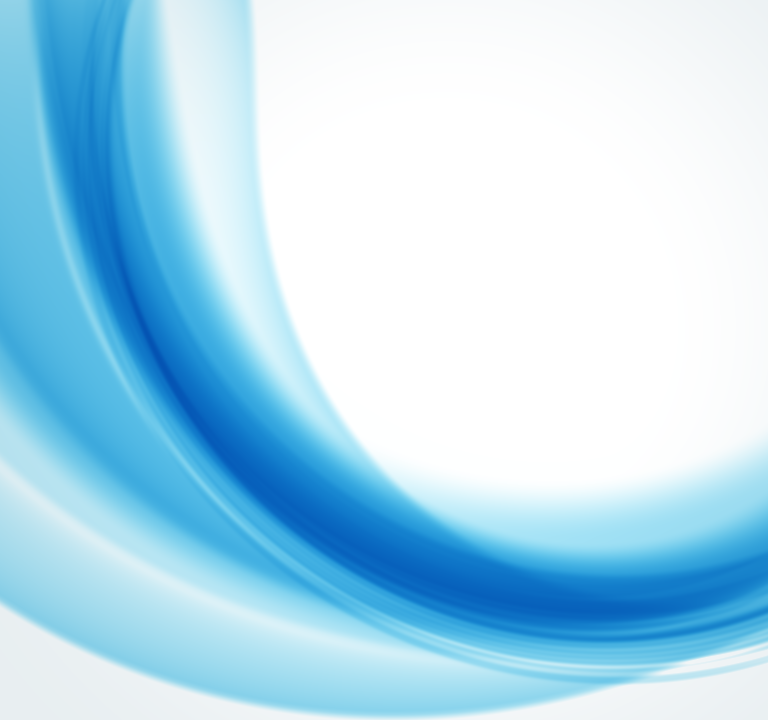
Give the GLSL for this background, as a WebGL 1 fragment shader.

```glsl
precision highp float;
// Translucent blue ribbons sweeping from the top left round to the right edge.
// Every ribbon is a polar curve about one pivot, given by its radius at four
// angles; ribbons add optical depth, which then tints a soft white backdrop.
uniform vec2 u_resolution;

const vec2 PIVOT = vec2(0.831, 1.0);
const float ANGLE_STEP = 0.628319;               // 36 degrees between knots
const vec3 ABSORPTION = vec3(1.0, 0.27, 0.085);  // turns depth into blue

// Radii of the guiding curves, from the top edge round to the right edge
const vec4 VEIL_EDGE = vec4(0.485, 0.568, 0.755, 0.859);
const vec4 GLOW_EDGE = vec4(0.706, 0.699, 0.679, 0.636);
const vec4 BODY_EDGE = vec4(0.596, 0.630, 0.734, 0.720);
const vec4 CORE_INNER = vec4(0.658, 0.723, 0.785, 0.803);
const vec4 CORE_OUTER = vec4(0.783, 0.806, 0.866, 0.838);
const vec4 CROSSING = vec4(0.651, 0.778, 0.870, 0.875);
const vec4 GLINT = vec4(0.776, 0.838, 0.907, 0.921);
const vec4 FOLD_LINE = vec4(0.956, 0.949, 0.907, 0.900);
const vec4 MID_EDGE = vec4(1.011, 1.018, 0.949, 0.950);
const vec4 SHEEN = vec4(1.110, 1.053, 0.945, 0.942);
const vec4 OUTER_EDGE = vec4(1.247, 1.216, 1.048, 0.893);

// Four random values from one seed
vec4 hash4(float seed) {
  vec4 q = fract(seed * vec4(0.1031, 0.1030, 0.0973, 0.1099));
  q += dot(q, q.wzxy + 33.33);
  return fract((q.xxyz + q.yzzw) * q.zywx);
}

// Cubic through four knots placed at s = 0, 1, 2, 3
float along(vec4 knots, float s) {
  float a = s - 1.0, b = s - 2.0, c = s - 3.0;
  return dot(knots, vec4(-a * b * c / 6.0, s * b * c / 2.0,
                         -s * a * c / 2.0, s * a * b / 6.0));
}

float strength(vec4 knots, float s) {
  return max(along(knots, s), 0.0);
}

// Filled band between two radii, each side with its own softness
float sheet(float r, float inner, float outer, float softIn, float softOut) {
  return smoothstep(0.0, softIn, r - inner)
       * (1.0 - smoothstep(-softOut, 0.0, r - outer));
}

// Crisp edge at d = 0 that fades away over the tail on the positive side
float fold(float d, float soft, float tail) {
  return smoothstep(-soft, soft, d) * exp(-max(d, 0.0) / tail);
}

// Symmetric soft line
float strand(float d, float width) {
  return exp(-d * d / (width * width));
}

// Broad translucent ribbons
float ribbonDepth(float r, float s) {
  float veil = along(VEIL_EDGE, s);
  float body = along(BODY_EDGE, s);
  float coreIn = along(CORE_INNER, s);
  float coreOut = along(CORE_OUTER, s);
  float mid = along(MID_EDGE, s);
  float rim = along(OUTER_EDGE, s);
  float bodySoft = along(vec4(0.035, 0.085, 0.060, 0.090), s);
  float depth = fold(r - veil, 0.010, 0.055) * strength(vec4(0.40, 0.32, 0.45, 0.0), s);
  depth += sheet(r, along(GLOW_EDGE, s), coreOut, 0.085, 0.05)
         * strength(vec4(0.0, 0.0, 0.32, 0.42), s);
  depth += sheet(r, body, coreOut + 0.02, bodySoft, 0.045)
         * strength(vec4(0.50, 1.40, 1.55, 1.20), s);
  depth += sheet(r, coreIn, mid, 0.045, 0.060) * strength(vec4(0.45, 0.95, 0.80, 0.45), s);
  depth += sheet(r, mid - 0.05, rim, 0.05, 0.012) * strength(vec4(0.25, 0.25, 0.28, 0.15), s);
  return depth + 0.38 * fold(rim - r, 0.006, 0.055);
}

// Dark creases and pale glints that follow the ribbons
float creaseDepth(float r, float s) {
  float depth = fold(r - along(CORE_INNER, s), 0.008, 0.025)
              * strength(vec4(0.65, 0.55, 0.60, 0.75), s);
  depth += fold(along(CORE_OUTER, s) - r, 0.014, 0.030)
         * strength(vec4(0.55, 0.80, 0.90, 0.60), s);
  depth += strand(r - along(CROSSING, s), 0.006) * strength(vec4(0.35, 0.50, 0.80, 0.95), s);
  depth += fold(along(FOLD_LINE, s) - r, 0.016, 0.040)
         * strength(vec4(0.40, 0.60, 0.50, 0.20), s);
  depth -= strand(r - along(GLINT, s), 0.007) * strength(vec4(0.0, 0.40, 0.35, 0.15), s);
  return depth - 0.28 * fold(r - along(SHEEN, s), 0.012, 0.030);
}

// Scattered fine strands in the core and loose threads fanning to the right
float strandDepth(float r, float s) {
  float depth = 0.0;
  for (int i = 0; i < 16; i++) {
    vec4 h = hash4(float(i) + 3.0);
    vec4 path = mix(mix(CORE_INNER, CORE_OUTER, h.x), CROSSING, 0.7 * h.y);
    float d = r - along(path + (h - 0.5) * 0.03, s);
    depth += (h.w - 0.35) * fold(h.z > 0.5 ? d : -d, 0.004, 0.014)
           * strength(vec4(0.25, 0.60, 0.70, 0.65), s);
  }
  for (int i = 0; i < 9; i++) {
    float f = (float(i) + hash4(float(i) + 40.0).x) / 9.0;
    vec4 path = mix(CROSSING, vec4(0.690, 0.835, 0.930, 0.950), f);
    depth += strand(r - along(path, s), 0.0035) * strength(vec4(0.12, 0.14, 0.22, 0.30), s);
  }
  return depth;
}

void main() {
  vec2 p = gl_FragCoord.xy / u_resolution.y;
  vec2 arm = PIVOT - p;
  float r = length(arm);
  float s = min(atan(arm.y, arm.x) / ANGLE_STEP, 3.2);

  float shade = smoothstep(0.28, 0.78, distance(p, vec2(0.62, 0.54)));
  vec3 backdrop = mix(vec3(1.0), vec3(0.91, 0.935, 0.945), shade);
  float depth = ribbonDepth(r, s) + creaseDepth(r, s) + strandDepth(r, s);
  gl_FragColor = vec4(backdrop * exp(-max(depth, 0.0) * ABSORPTION), 1.0);
}
```
